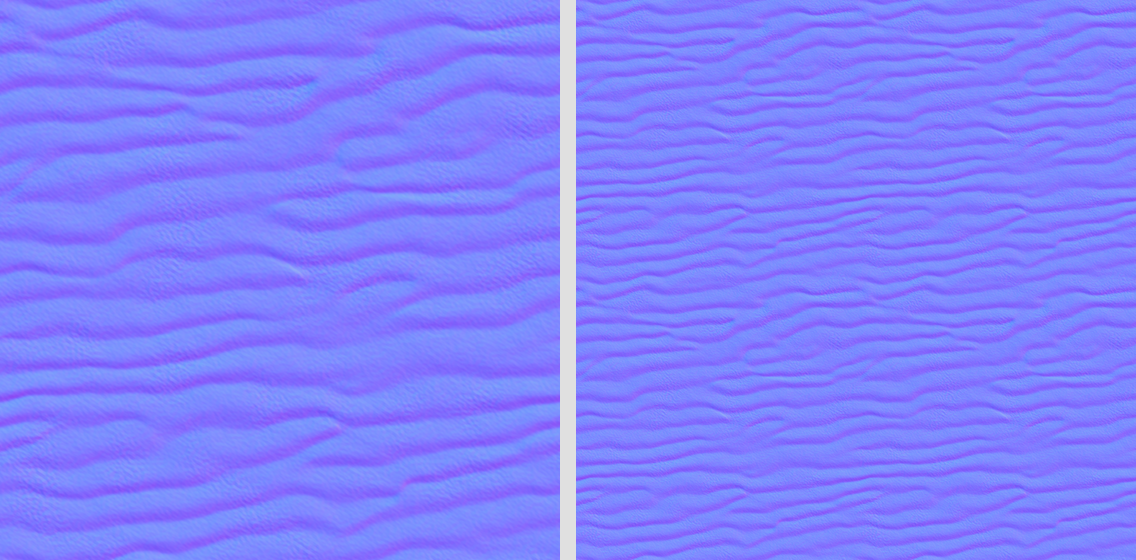
Left, the tile; right, the same tile 2 across and 2 down.
Write a Shadertoy shader that draws this texture map.

```glsl
// Tangent-space normal map of wind-blown sand ripples that tiles in x and y.
// Overlapping wave packets give a ripple phase with natural forks; the phase is
// shaped into round crests and narrow troughs, grain is added, slopes are taken.

const float TAU = 6.2831853;
const vec2 RIPPLE_FREQ = vec2(-2.0, 15.0);  // whole waves per tile
const vec2 PACKET_GRID = vec2(5.0, 9.0);    // wave packet cells per tile
const int PACKETS_PER_CELL = 3;
const float RIPPLE_HEIGHT = 0.0047;
const float SLOPE_STEP = 0.0012;

// Four random values in 0..1 from a lattice cell and a seed
vec4 hash4(vec2 cell, float seed) {
    uvec4 v = uvec4(uint(cell.x), uint(cell.y), uint(seed), 7u);
    v = v * 1664525u + 1013904223u;
    for (int i = 0; i < 2; i++) {
        v += v.yzxy * v.wxyz;
        v ^= v >> 16u;
    }
    return vec4(v & 65535u) / 65535.0;
}

// Slope of the gradient noise at one lattice corner
float corner(vec2 cell, vec2 offset, vec2 period, float seed) {
    float angle = TAU * hash4(mod(cell, period), seed).x;
    return dot(vec2(cos(angle), sin(angle)), offset);
}

// Gradient noise, about -0.7..0.7, wrapping after the given whole period
float noise(vec2 q, vec2 period, float seed) {
    vec2 i = floor(q), f = q - i;
    vec2 u = f * f * f * (f * (f * 6.0 - 15.0) + 10.0);
    vec2 e = vec2(1.0, 0.0);
    float low = mix(corner(i, f, period, seed),
                    corner(i + e, f - e, period, seed), u.x);
    float high = mix(corner(i + e.yx, f - e.yx, period, seed),
                     corner(i + 1.0, f - 1.0, period, seed), u.x);
    return mix(low, high, u.y);
}

float tileNoise(vec2 p, vec2 period, float seed) {
    return noise(p * period, period, seed);
}

// Complex sum of wave packets; its angle is the ripple phase
vec2 rippleWave(vec2 p) {
    vec2 home = floor(p * PACKET_GRID);
    vec2 wave = vec2(0.0);
    for (int y = -1; y <= 1; y++)
    for (int x = -1; x <= 1; x++)
    for (int k = 0; k < PACKETS_PER_CELL; k++) {
        vec2 cell = home + vec2(x, y);
        vec2 wrapped = mod(cell, PACKET_GRID);
        vec4 place = hash4(wrapped, float(10 + k));
        vec4 vary = hash4(wrapped, float(20 + k)) - 0.5;
        vec2 center = (cell + place.xy) / PACKET_GRID;
        vec2 d = p - center;
        vec2 r = d * PACKET_GRID;
        float window = max(0.0, 1.0 - dot(r, r));
        vec2 freq = RIPPLE_FREQ + vary.xy * vec2(5.0, 6.0);
        float phase = dot(RIPPLE_FREQ, center) + dot(freq, d) + 0.75 * vary.z;
        wave += window * window * vec2(cos(TAU * phase), sin(TAU * phase));
    }
    return wave;
}

// Round crests, narrow troughs, with the lower flank shorter and steeper
float rippleHeight(vec2 p) {
    vec2 bent = p;
    bent.y += 0.026 * tileNoise(p, vec2(6.0, 5.0), 1.0)
            + 0.009 * tileNoise(p, vec2(14.0, 12.0), 2.0);
    vec2 wave = rippleWave(bent);
    wave /= sqrt(dot(wave, wave) + 0.09);
    float lean = 0.25 * (1.0 + wave.x);
    float crest = wave.x * cos(lean) - wave.y * sin(lean);
    float strength = 1.0 + 0.5 * tileNoise(p, vec2(4.0, 5.0), 3.0);
    return RIPPLE_HEIGHT * strength * sqrt(0.56 + 0.5 * crest);
}

// Fine slanted grain, stronger in rough patches
float grainHeight(vec2 p) {
    float patchy = smoothstep(-0.1, 0.5, tileNoise(p, vec2(8.0, 9.0), 4.0));
    vec2 slanted = 48.0 * vec2(2.0 * p.x - p.y, 2.0 * p.x + 3.0 * p.y);
    float streaks = noise(slanted, vec2(48.0), 5.0) / 170.0;
    float specks = tileNoise(p, vec2(110.0, 130.0), 6.0) / 120.0;
    float lumps = tileNoise(p, vec2(34.0, 42.0), 7.0) / 40.0;
    return (0.035 + 0.045 * patchy) * (streaks + 0.6 * specks) + 0.018 * lumps;
}

float sandHeight(vec2 p) {
    return rippleHeight(p) + grainHeight(p);
}

void mainImage(out vec4 fragColor, in vec2 fragCoord) {
    vec2 p = fragCoord / iResolution.xy;

    // Slope by finite differences, then packed as a normal
    vec2 e = vec2(SLOPE_STEP, 0.0);
    float h = sandHeight(p);
    vec2 slope = vec2(sandHeight(p + e.xy) - h, sandHeight(p + e.yx) - h) / SLOPE_STEP;
    vec3 normal = normalize(vec3(-slope, 1.0));

    fragColor = vec4(0.5 + 0.5 * normal, 1.0);
}
```
